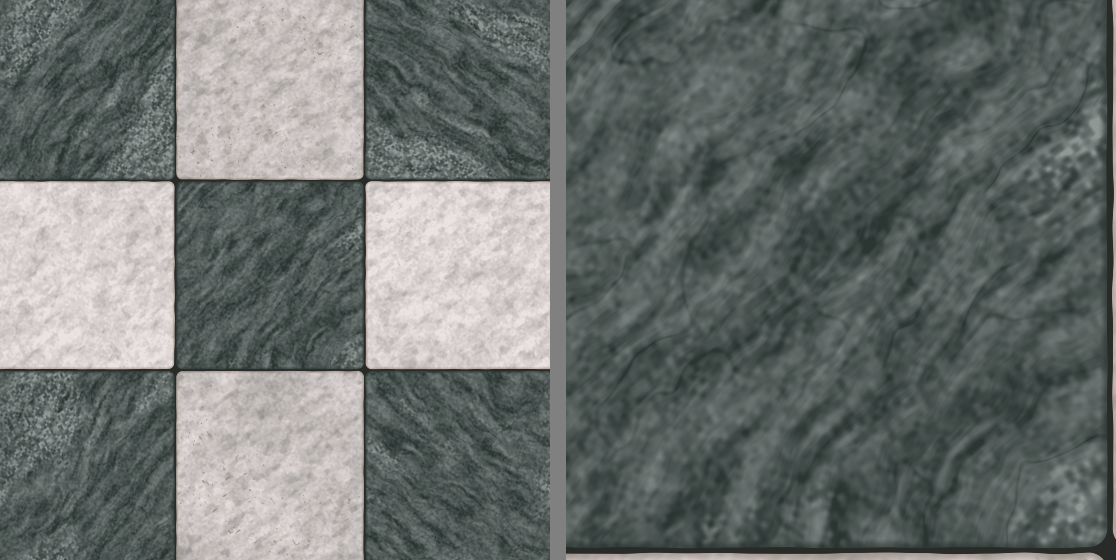
Left, the full canvas; right, a detail of the centre.
Reproduce this texture procedurally as a Shadertoy shader.

```glsl
// Chequerboard of tumbled stone tiles, three across and down: veined dark green and pale.
// The outer tiles run unbroken through the canvas edges: their coordinates are centred on
// the wrap point, so the stone continues there; only the inner joints are drawn.

const float TAU = 6.28319;
const float TILES = 3.0;
const float HALF_JOINT = 0.005;
const float CORNER = 0.032;

const vec3 JOINT = vec3(0.16, 0.17, 0.16);
const vec3 GREEN_DEEP = vec3(0.17, 0.21, 0.20);
const vec3 GREEN_FROST = vec3(0.56, 0.595, 0.585);
const vec3 PALE_SHADE = vec3(0.57, 0.56, 0.54);
const vec3 PALE_LIGHT = vec3(0.92, 0.885, 0.885);
const vec3 RUST = vec3(0.50, 0.43, 0.36);

// Integer hash of a lattice cell and a seed, 0 to 1
float hash(vec2 cell, float seed) {
    uvec3 v = uvec3(ivec3(vec3(cell, seed))) * 1664525u + 1013904223u;
    for (int i = 0; i < 2; i++) {
        v.x += v.y * v.z;
        v.y += v.z * v.x;
        v.z += v.x * v.y;
        v ^= v >> 16u;
    }
    return float(v.x >> 8u) / 16777216.0;
}

float noise(vec2 p, float seed) {
    vec2 i = floor(p), f = fract(p);
    f = f * f * (3.0 - 2.0 * f);
    float low = mix(hash(i, seed), hash(i + vec2(1, 0), seed), f.x);
    float high = mix(hash(i + vec2(0, 1), seed), hash(i + vec2(1, 1), seed), f.x);
    return mix(low, high, f.y);
}

vec2 rotate(vec2 p, float angle) {
    float c = cos(angle), s = sin(angle);
    return vec2(c * p.x + s * p.y, c * p.y - s * p.x);
}

// Octaves are turned against each other to hide the lattice
float fbm(vec2 p, float seed) {
    float sum = 0.0, weight = 0.5;
    for (int i = 0; i < 4; i++) {
        sum += weight * noise(p, seed + float(i));
        p = rotate(p * 2.03, 0.12);
        weight *= 0.5;
    }
    return sum / 0.9375;
}

float roundedBox(vec2 p, vec2 halfSize, float radius) {
    vec2 d = abs(p) - halfSize + radius;
    return length(max(d, 0.0)) + min(max(d.x, d.y), 0.0) - radius;
}

// Dark stone: slanted fibres, speckled frosted bands and thin dark cracks
vec3 greenStone(vec2 uv, float angle, float seed) {
    vec2 bend = vec2(fbm(uv * 3.0, seed + 10.0), fbm(uv * 3.0, seed + 20.0)) - 0.5;
    vec2 g = rotate(uv + 0.18 * bend, angle);
    float fibre = fbm(g * vec2(9.0, 36.0), seed + 30.0);
    float band = smoothstep(0.50, 0.74, fbm(g * vec2(1.3, 4.2), seed + 40.0));
    float ridge = 1.0 - abs(2.0 * noise(g * vec2(5.0, 13.0) + 2.0 * bend, seed + 50.0) - 1.0);
    float crack = smoothstep(0.88, 1.0, ridge);
    float speck = noise(rotate(uv, 0.5) * 85.0, seed + 60.0);
    float tone = 0.35 + 0.9 * (fibre - 0.5) + 0.3 * (speck - 0.5);
    tone += band * (0.12 + 0.65 * speck * speck) - 0.14 * crack;
    return mix(GREEN_DEEP, GREEN_FROST, clamp(tone, 0.0, 1.0));
}

// Pale stone: fine mottling, small slanted pits and a few rust flecks
vec3 paleStone(vec2 uv, float brightness, float rustiness, float seed) {
    vec2 g = rotate(uv, 0.6);
    float mottle = fbm(g * vec2(12.0, 22.0), seed + 10.0);
    float cloud = fbm(uv * 2.5, seed + 20.0);
    float pit = smoothstep(0.60, 0.85, noise(g * vec2(25.0, 36.0), seed + 30.0));
    float speck = noise(rotate(uv, 0.4) * 80.0, seed + 40.0);
    float tone = brightness + 0.6 * (mottle - 0.5) + 0.35 * (cloud - 0.5);
    tone += 0.26 * (speck - 0.5) - 0.2 * pit;
    vec3 colour = mix(PALE_SHADE, PALE_LIGHT, clamp(tone, 0.0, 1.0));
    float fleck = smoothstep(0.86, 1.0, noise(g * 60.0, seed + 50.0));
    return mix(colour, RUST, rustiness * fleck * smoothstep(0.4, 0.65, cloud));
}

void mainImage(out vec4 fragColor, in vec2 fragCoord) {
    vec2 p = fragCoord / iResolution.xy;

    // Slightly uneven joint spacing, periodic over the canvas
    vec2 grid = p + vec2(0.0064, 0.0033) * sin(TAU * p)
                  + vec2(0.0060, -0.0056) * (1.0 - cos(TAU * p));
    grid *= TILES;

    // Per axis: the inner tile, or the outer one wrapped about the canvas edge
    vec2 inner = step(1.0, grid) * step(grid, vec2(2.0));
    vec2 wrapped = grid - TILES * step(0.5 * TILES, grid);
    vec2 uv = mix(wrapped, grid - 0.5 * TILES, inner);
    vec2 halfSize = mix(vec2(1.0), vec2(0.5), inner) - HALF_JOINT;
    float seed = 100.0 * (inner.x + 2.0 * inner.y + 1.0);
    float pixel = TILES / min(iResolution.x, iResolution.y);

    // Tile outline with slightly worn edges
    float wear = 0.004 * (noise(uv * 17.0, seed + 90.0) - 0.5);
    float edge = roundedBox(uv, halfSize, CORNER) + wear;

    // Stone by chequer parity; outer green stone turns its grain from side to side
    bool isGreen = inner.x == inner.y;
    vec3 colour;
    if (isGreen) {
        float side = max(inner.x, smoothstep(-0.4, 0.4, sin(TAU * p.x)));
        colour = mix(greenStone(uv, -0.6, seed), greenStone(uv, 0.9, seed), side);
    } else {
        colour = paleStone(uv, mix(0.84, 0.60, inner.x), mix(0.2, 0.6, inner.x), seed);
    }

    // Rim: darkened lip on green tiles, thin brownish lip on pale ones
    float lip = smoothstep(-0.016, 0.0, edge);
    colour = mix(colour, isGreen ? GREEN_DEEP : RUST, lip * (isGreen ? 0.6 : 0.4));

    float cover = 1.0 - smoothstep(-0.5 * pixel, 0.5 * pixel, edge);
    fragColor = vec4(mix(JOINT, colour, cover), 1.0);
}
```
